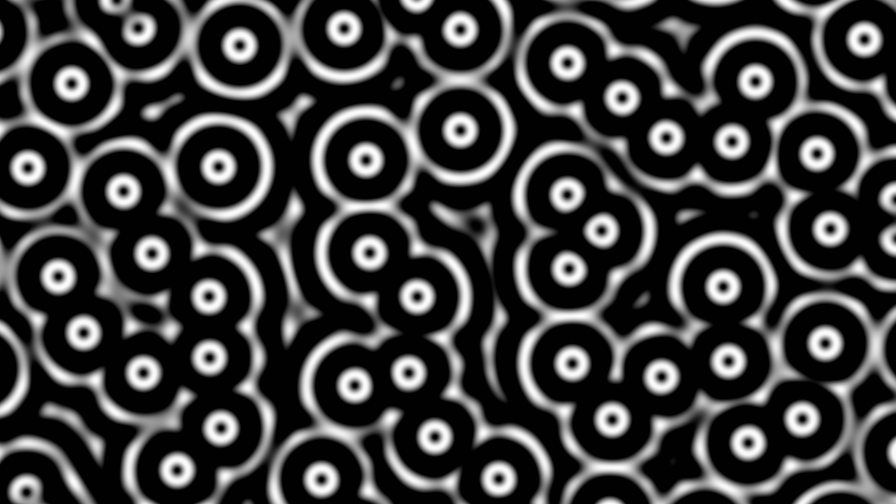
Reproduce this pattern procedurally as a WebGL 1 fragment shader.

```glsl
precision highp float;

uniform vec2 u_resolution;

// Lengths are fractions of the canvas height.
const float CELL_SIZE = 0.194;     // mean spacing of the ring centres
const float JITTER = 0.8;          // scatter of a centre within its cell
const float RING_PERIOD = 0.0745;  // distance from one ring to the next
const float HOLE_OFFSET = 0.003;   // widens the dark dot in each centre
const float BLEND_LENGTH = 0.021;  // softness where neighbouring rings meet
const float CONTRAST = 1.2;        // falloff of the ring edges
const float GAIN = 1.02;
const vec2 SEED = vec2(17.0, 43.0);
const vec3 BACKGROUND = vec3(0.005);
const vec3 RING_COLOR = vec3(0.98);
const float TAU = 6.2831853;

vec2 hash22(vec2 p) {
  vec3 q = fract(p.xyx * vec3(0.1031, 0.1030, 0.0973));
  q += dot(q, q.yzx + 33.33);
  return fract((q.xx + q.yz) * q.zy);
}

// Scattered centre of a grid cell, in cell units.
vec2 ringCentre(vec2 cell) {
  return cell + 0.5 + JITTER * (hash22(cell + SEED) - 0.5);
}

// Concentric wave around a single centre.
float ringWave(float radius) {
  return sin(TAU * (radius - HOLE_OFFSET) / RING_PERIOD);
}

// Average of the nearby waves, dominated by the closest centre.
float blendedRings(vec2 p) {
  vec2 gridPos = p / CELL_SIZE;
  vec2 baseCell = floor(gridPos);
  float waveSum = 0.0;
  float weightSum = 0.0;
  for (int y = -2; y <= 2; y++) {
    for (int x = -2; x <= 2; x++) {
      vec2 cell = baseCell + vec2(float(x), float(y));
      float radius = CELL_SIZE * distance(gridPos, ringCentre(cell));
      float weight = exp(-radius / BLEND_LENGTH);
      waveSum += weight * ringWave(radius);
      weightSum += weight;
    }
  }
  return waveSum / weightSum;
}

void main() {
  vec2 p = gl_FragCoord.xy / u_resolution.y;

  // Keep only the crests; the troughs stay black.
  float crest = max(blendedRings(p), 0.0);
  float brightness = min(GAIN * pow(crest, CONTRAST), 1.0);

  gl_FragColor = vec4(mix(BACKGROUND, RING_COLOR, brightness), 1.0);
}
```
